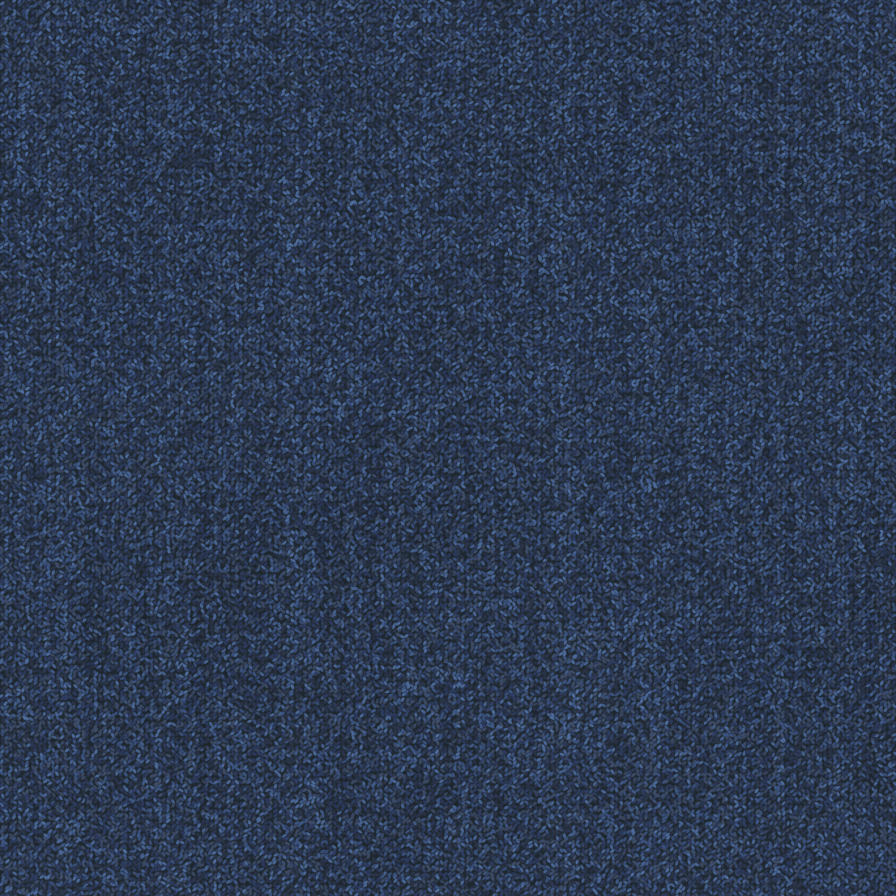
Give the GLSL for this texture, as a WebGL 2 fragment shader.

```glsl
#version 300 es
precision highp float;
// Fine navy woven cloth: tilted yarn grains in faint columns and rows
uniform vec2 u_resolution;
out vec4 fragColor;

float hash(vec2 p) {
  vec3 q = fract(p.xyx * vec3(0.1031, 0.1030, 0.0973));
  q += dot(q, q.yzx + 33.33);
  return fract((q.x + q.y) * q.z);
}

// Dyed yarn shades, from shadowed to bright blue
vec3 yarnColor(float pick) {
  vec3 color = vec3(0.165, 0.205, 0.285);
  color = mix(color, vec3(0.175, 0.230, 0.370), smoothstep(0.16, 0.26, pick));
  color = mix(color, vec3(0.230, 0.285, 0.390), smoothstep(0.40, 0.50, pick));
  color = mix(color, vec3(0.225, 0.315, 0.485), smoothstep(0.63, 0.73, pick));
  return mix(color, vec3(0.285, 0.395, 0.575), smoothstep(0.82, 0.94, pick));
}

// Slow unevenness of single columns and rows
float threadTone(vec2 cell) {
  float column = hash(vec2(cell.x, 7.0));
  float row = hash(vec2(cell.y, 91.0));
  float alongColumn = sin(cell.y * (0.06 + 0.12 * column) + column * 40.0);
  float alongRow = sin(cell.x * (0.05 + 0.09 * row) + row * 50.0);
  return 0.09 * (column - 0.5) + 0.030 * alongColumn
       + 0.05 * (row - 0.5) + 0.015 * alongRow;
}

// Broad, faint cloudiness
float mottle(vec2 uv) {
  return sin(uv.x * 9.0 + 2.0 * sin(uv.y * 5.0))
       + sin(uv.y * 13.0 + 1.5 * sin(uv.x * 7.0 + 1.0));
}

// Nearest elongated grain, darkening into the gaps around it
vec3 cloth(vec2 uv) {
  vec2 p = uv * vec2(210.0, 225.0);
  vec2 base = floor(p);
  vec2 nearest = base;
  float closest = 9.0;
  for (int y = -1; y <= 1; y++) {
    for (int x = -1; x <= 1; x++) {
      vec2 cell = base + vec2(x, y);
      vec2 jitter = vec2(hash(cell + 13.0), hash(cell + 57.0)) - 0.5;
      vec2 offset = p - cell - 0.5 - jitter * vec2(0.60, 0.85);
      float side = hash(cell + 131.0) < 0.6 ? 1.0 : -1.0;
      float tilt = side * (0.5 + 0.8 * hash(cell + 173.0));
      float c = cos(tilt), s = sin(tilt);
      vec2 local = vec2(c * offset.x + s * offset.y, c * offset.y - s * offset.x);
      float d = length(local * vec2(0.72, 1.35));
      if (d < closest) {
        closest = d;
        nearest = cell;
      }
    }
  }
  vec3 yarn = yarnColor(hash(nearest + 211.0) + 0.3 * threadTone(nearest));
  vec3 color = mix(yarn, vec3(0.120, 0.155, 0.185), smoothstep(0.27, 0.70, closest));
  return color * (1.0 + threadTone(nearest) + 0.008 * mottle(uv));
}

void main() {
  // Four samples smooth the grain edges
  vec3 color = vec3(0.0);
  for (int i = 0; i < 4; i++) {
    vec2 shift = vec2(i % 2, i / 2) * 0.5 - 0.25;
    color += cloth((gl_FragCoord.xy + shift) / u_resolution);
  }
  fragColor = vec4(color * 0.25, 1.0);
}
```
